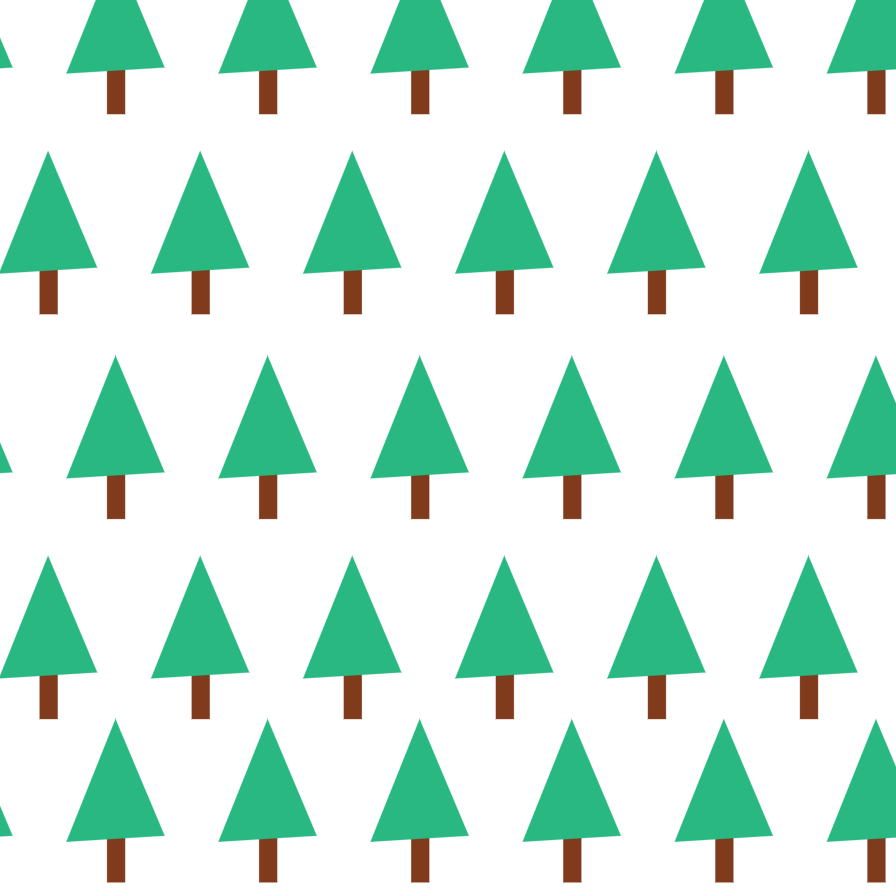
Reproduce this pattern procedurally as a WebGL 1 fragment shader.

```glsl
precision highp float;
// Staggered rows of simple fir trees on white: a slightly tilted green
// triangle over a brown trunk. Each row repeats sideways with mod, and a
// loop stacks the rows at their uneven heights.

uniform vec2 u_resolution;

const float UNIT = 768.0;           // design units per canvas height
const float COLUMN_PITCH = 130.35;
const float ROW_PITCH = 173.5;
const float FIRST_ROW_TOP = -41.5;
const int ROWS = 5;

const vec3 PAPER = vec3(1.0);
const vec3 LEAF = vec3(0.16, 0.72, 0.51);
const vec3 BARK = vec3(0.50, 0.23, 0.11);

// Signed distance to the line a-b, positive on its outer side.
float edgeDistance(vec2 p, vec2 a, vec2 b) {
  vec2 e = normalize(b - a);
  return dot(p - a, vec2(e.y, -e.x));
}

float triangleDistance(vec2 p, vec2 a, vec2 b, vec2 c) {
  return max(edgeDistance(p, a, b),
             max(edgeDistance(p, b, c), edgeDistance(p, c, a)));
}

float boxDistance(vec2 p, vec2 center, vec2 halfSize) {
  vec2 d = abs(p - center) - halfSize;
  return max(d.x, d.y);
}

float coverage(float d, float blur) {
  return 1.0 - smoothstep(-blur, blur, d);
}

// Tree with its tip at the origin and y pointing down.
vec3 paintTree(vec3 base, vec2 p, float blur) {
  float trunk = boxDistance(p, vec2(0.5, 117.0), vec2(7.8, 22.4));
  float crown = triangleDistance(p, vec2(0.0, -0.8), vec2(42.2, 99.4),
                                 vec2(-42.2, 104.6));
  vec3 color = mix(base, BARK, coverage(trunk, blur));
  return mix(color, LEAF, coverage(crown, blur));
}

// Height of a row's tips: odd rows sit a little high, the last one more so.
float rowTop(float row) {
  float lift = 2.0 * mod(row, 2.0) + 35.5 * step(3.5, row);
  return FIRST_ROW_TOP + row * ROW_PITCH - lift;
}

void main() {
  vec2 p = gl_FragCoord.xy / u_resolution.y;
  p = vec2(p.x, 1.0 - p.y) * UNIT;
  float blur = 0.8 * UNIT / u_resolution.y;

  vec3 color = PAPER;
  for (int i = 0; i < ROWS; i++) {
    float row = float(i);
    float shift = mix(99.0, 41.2, mod(row, 2.0));
    float x = mod(p.x - shift + 0.5 * COLUMN_PITCH, COLUMN_PITCH)
            - 0.5 * COLUMN_PITCH;
    color = paintTree(color, vec2(x, p.y - rowTop(row)), blur);
  }
  gl_FragColor = vec4(color, 1.0);
}
```
